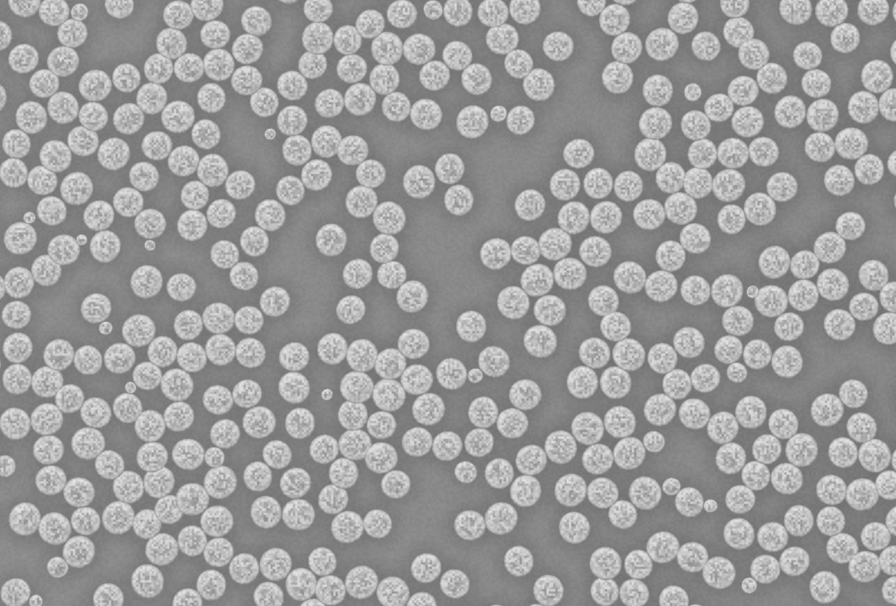
Give the GLSL for this texture, as a Shadertoy shader.

```glsl
// Micrograph of pale, finely grained microspheres scattered on a grey plate.

#define CELL 0.056          // grid spacing, in canvas heights
#define FILL 0.82           // mean share of occupied cells
#define SMALL_SHARE 0.08    // share of undersized beads
#define BEAD_RADIUS 0.455   // in cells
#define JITTER 0.94         // scatter of the seeds, in cells
#define GRAIN_FREQ 270.0    // grains per canvas height
#define GRAIN_DEPTH 0.30
#define PLATE_GREY 0.548
#define BEAD_GREY 0.715
#define SHADOW_DEPTH 0.085
#define SHADOW_REACH 0.62   // in cells

const int GRID = 9;

vec3 hash3(vec2 p) {
    vec3 q = fract(vec3(p.xyx) * vec3(0.1031, 0.1030, 0.0973));
    q += dot(q, q.yxz + 33.33);
    return fract((q.xxy + q.yzz) * q.zyx);
}

float valueNoise(vec2 p) {
    vec2 i = floor(p), f = fract(p);
    f = f * f * (3.0 - 2.0 * f);
    float low = mix(hash3(i).x, hash3(i + vec2(1, 0)).x, f.x);
    float high = mix(hash3(i + vec2(0, 1)).x, hash3(i + vec2(1, 1)).x, f.x);
    return mix(low, high, f.y);
}

// Centre (xy) and radius (z) of the bead in one cell; radius 0 means empty.
vec3 seedBead(vec2 cell) {
    vec3 place = hash3(cell + 71.0);
    vec3 kind = hash3(cell + 313.0);
    float radius = BEAD_RADIUS * mix(0.93, 1.08, kind.y);
    if (kind.x < SMALL_SHARE) radius = mix(0.16, 0.34, kind.y);
    float fill = FILL + 0.5 * (valueNoise(cell * 0.3 + 19.0) - 0.5);
    if (kind.z > fill) radius = 0.0;
    return vec3(cell + 0.5 + JITTER * (place.xy - 0.5), radius);
}

// Brightness over a bead; q runs from its centre (0) to its rim (length 1).
float beadShade(vec2 q, float grain) {
    float d = length(q);
    float shade = BEAD_GREY + 0.055 * dot(q, vec2(-0.35, 0.93));
    shade += 0.065 * smoothstep(0.45, 0.85, d);
    shade -= 0.13 * smoothstep(0.84, 1.0, d);
    return shade + grain * GRAIN_DEPTH * mix(1.0, 0.4, smoothstep(0.4, 1.0, d));
}

void mainImage(out vec4 fragColor, in vec2 fragCoord) {
    vec2 uv = fragCoord / iResolution.y;
    vec2 p = uv / CELL + 40.0;
    float pixel = 1.0 / (iResolution.y * CELL);
    vec2 home = floor(p);

    // Seeds around this cell
    vec3 beads[GRID * GRID];
    for (int y = 0; y < GRID; y++)
        for (int x = 0; x < GRID; x++)
            beads[y * GRID + x] = seedBead(home + vec2(x - 4, y - 4));

    // Push overlapping beads apart; each pass shrinks the block by one ring
    // and stores it one slot down and left, so unread seeds stay intact
    for (int n = GRID - 2; n >= 3; n -= 2)
        for (int y = 0; y < n; y++)
            for (int x = 0; x < n; x++) {
                vec3 bead = beads[(y + 1) * GRID + x + 1];
                vec2 push = vec2(0.0);
                for (int k = 0; k < 9; k++) {
                    vec3 other = beads[(y + k / 3) * GRID + x + k % 3];
                    vec2 away = bead.xy - other.xy;
                    float gap = length(away);
                    float overlap = bead.z + other.z - gap;
                    if (k != 4 && other.z > 0.0 && overlap > 0.0)
                        push += away / max(gap, 0.001) * overlap * 0.5;
                }
                beads[y * GRID + x] = vec3(bead.xy + push, bead.z);
            }

    // Fine grain shared by plate and beads
    float grain = valueNoise(uv * GRAIN_FREQ) - 0.5;

    // Beads over the plate, with soft shadows in the gaps
    float shadow = 0.0, cover = 0.0, body = 0.0;
    for (int k = 0; k < 9; k++) {
        vec3 bead = beads[(k / 3) * GRID + k % 3];
        if (bead.z <= 0.0) continue;
        vec2 offset = p - bead.xy;
        float angle = 6.2832 * hash3(floor(bead.xy * 64.0)).x;
        float spin = atan(offset.y, offset.x);
        float radius = bead.z * (1.0 + 0.025 * cos(2.0 * spin + angle));
        float dist = length(offset) - radius;
        float mask = 1.0 - smoothstep(-pixel, pixel, dist);
        body = mix(body, beadShade(offset / radius, grain), mask);
        cover = mask + cover * (1.0 - mask);
        float fade = clamp(1.0 - max(dist, 0.0) / SHADOW_REACH, 0.0, 1.0);
        shadow += fade * fade * bead.z / BEAD_RADIUS;
    }

    float plate = PLATE_GREY - 0.012 * uv.x + 0.035 * grain;
    plate -= SHADOW_DEPTH * (1.0 - exp(-0.9 * shadow));
    float grey = plate * (1.0 - cover) + body;
    fragColor = vec4(vec3(grey), 1.0);
}
```
